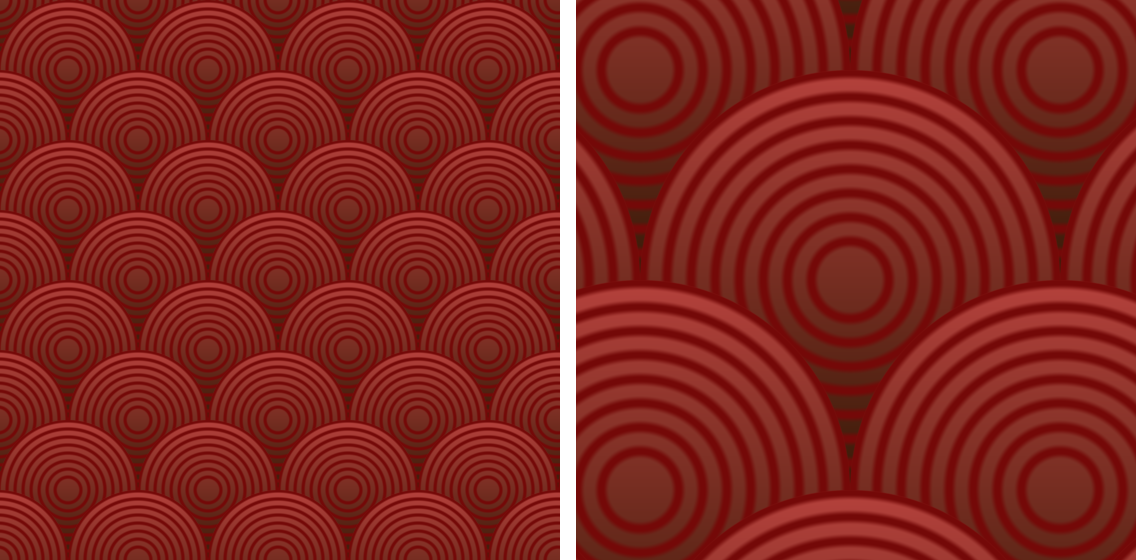
Left: the whole. Right: its middle third, enlarged.
This pattern is drawn by a WebGL 1 fragment shader. Its source:

```glsl
precision mediump float;
// Overlapping rows of red fish-scale discs, each ringed with dark concentric lines.

uniform vec2 u_resolution;

// Colour of one disc of radius 0.5; offset runs from its centre.
vec3 discColor(vec2 offset, float blur) {
  // Vertical shading, bright at the crown and brown at the foot.
  vec3 fill = mix(vec3(0.21, 0.10, 0.025), vec3(0.71, 0.255, 0.235), offset.y + 0.5);

  // Eight evenly spaced rings around a plain hub.
  float radius = max(length(offset), 0.066);
  float spacing = 0.0573;
  float ringDistance = abs(fract((radius - 0.092) / spacing + 0.5) - 0.5) * spacing;
  float ring = 1.0 - smoothstep(0.0114 - blur, 0.0114 + blur, ringDistance);
  return mix(fill, vec3(0.455, 0.035, 0.03), ring);
}

void main() {
  float pixel = 4.0 / u_resolution.y;
  float blur = max(0.008, pixel);

  // Four discs across; rows half a disc apart.
  vec2 p = gl_FragCoord.xy / u_resolution.y * 4.0 + vec2(0.014, 0.0);
  float lowestRow = floor(p.y * 2.0);
  vec3 color = vec3(0.455, 0.035, 0.03);

  // Paint from the back row to the front, each lower row on top.
  for (int i = 2; i >= 0; i--) {
    float row = lowestRow + float(i);
    float stagger = 0.5 * mod(row, 2.0);
    vec2 offset = vec2(fract(p.x - stagger + 0.5) - 0.5, p.y - row * 0.5);
    float cover = 1.0 - smoothstep(0.5 - pixel, 0.5 + pixel, length(offset));
    color = mix(color, discColor(offset, blur), cover);
  }

  gl_FragColor = vec4(color, 1.0);
}
```
